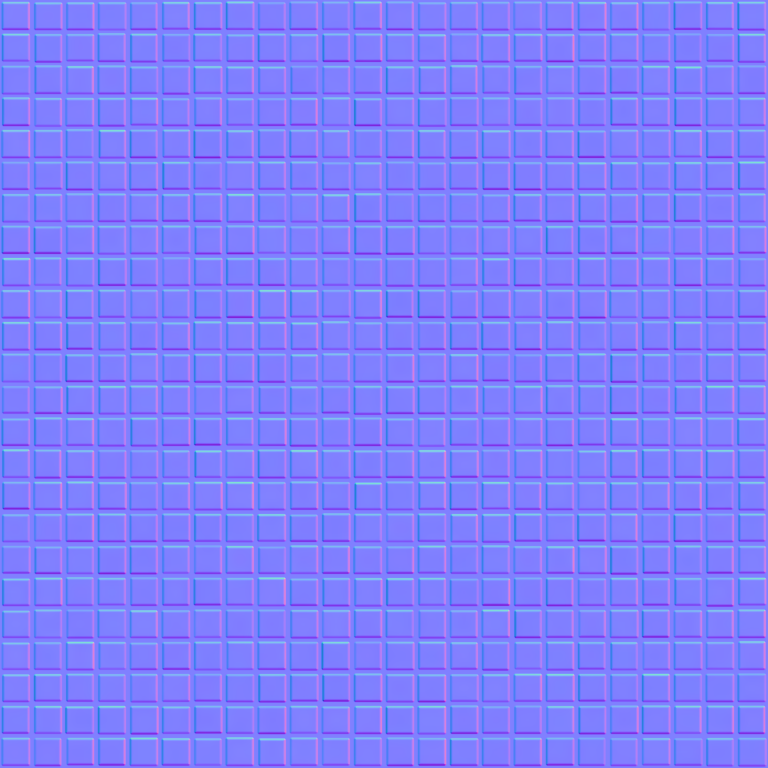
Give the GLSL for this texture map, as a Shadertoy shader.

```glsl
// Tangent-space normal map of a square mosaic: raised tiles with soft bevels and flat joints.
// Each bevel takes its direction from a rounded box distance; hashes vary size, lean and
// steepness per tile, and a wrapping noise makes the faces gently uneven.

const float TILES = 24.0;         // repeats across and down
const float HALF_SIZE = 0.445;    // half a tile, in cells
const float SIZE_JITTER = 0.012;
const float SHIFT_JITTER = 0.012; // offset of a tile within its cell
const float CORNER = 0.07;        // corner radius, in cells
const float BEVEL = 0.105;        // bevel width, in cells
const float SLOPE = 0.54;         // steepest sideways part of the normal
const float SLOPE_JITTER = 0.22;
const float LEAN_BEVEL = 0.28;    // how far lean changes opposite bevels
const float LEAN_FACE = 0.012;    // how far lean tilts the face
const float WAVES = 48.0;         // noise cells across the canvas
const float WAVE_TILT = 0.022;
const int SAMPLES = 3;            // antialiasing samples per axis

// Integer hash: two values from 0 to 1 for a lattice point and a seed
vec2 hash2(vec2 cell, uint seed) {
    uvec2 v = uvec2(cell) + uvec2(seed * 101u, seed * 307u);
    v = v * 1664525u + 1013904223u;
    v.x += v.y * 1664525u;
    v.y += v.x * 1664525u;
    v ^= v >> 16u;
    v.x += v.y * 1664525u;
    v.y += v.x * 1664525u;
    v ^= v >> 16u;
    return vec2(v & 65535u) / 65535.0;
}

// Smooth vector noise from -1 to 1 that wraps at the canvas edges
vec2 wrapNoise(vec2 uv) {
    vec2 p = uv * WAVES;
    vec2 i = floor(p);
    vec2 f = smoothstep(0.0, 1.0, p - i);
    vec2 a = hash2(mod(i, WAVES), 7u);
    vec2 b = hash2(mod(i + vec2(1.0, 0.0), WAVES), 7u);
    vec2 c = hash2(mod(i + vec2(0.0, 1.0), WAVES), 7u);
    vec2 d = hash2(mod(i + 1.0, WAVES), 7u);
    return mix(mix(a, b, f.x), mix(c, d, f.x), f.y) * 2.0 - 1.0;
}

// Signed distance to a rounded box, with its outward direction
float roundedBox(vec2 p, vec2 halfSize, out vec2 outward) {
    vec2 q = abs(p) - halfSize + CORNER;
    vec2 side = vec2(p.x < 0.0 ? -1.0 : 1.0, p.y < 0.0 ? -1.0 : 1.0);
    vec2 axis = q.x > q.y ? vec2(1.0, 0.0) : vec2(0.0, 1.0);
    outward = side * (min(q.x, q.y) > 0.0 ? normalize(q) : axis);
    return length(max(q, 0.0)) + min(max(q.x, q.y), 0.0) - CORNER;
}

vec3 mosaicNormal(vec2 uv) {
    vec2 grid = uv * TILES;
    vec2 cell = mod(floor(grid), TILES);

    // Variation of this tile
    vec2 lean = hash2(cell, 1u) * 2.0 - 1.0;
    vec2 shift = (hash2(cell, 2u) * 2.0 - 1.0) * SHIFT_JITTER;
    vec2 halfSize = HALF_SIZE + (hash2(cell, 3u) * 2.0 - 1.0) * SIZE_JITTER;
    float steepness = SLOPE * (1.0 + SLOPE_JITTER * (hash2(cell, 4u).x * 2.0 - 1.0));

    vec2 outward;
    float dist = roundedBox(fract(grid) - 0.5 - shift, halfSize, outward);

    // Bevel is steepest near the joint and eases into the face
    float depth = -dist / BEVEL;
    float profile = smoothstep(-0.15, 0.25, depth) * (1.0 - smoothstep(0.2, 1.0, depth));
    float slope = steepness * profile * (1.0 + LEAN_BEVEL * dot(lean, outward));

    // Uneven face, leaving the joint flat
    float face = smoothstep(0.0, 0.5, depth);
    vec2 tilt = outward * slope + face * (lean * LEAN_FACE + wrapNoise(uv) * WAVE_TILT);
    return vec3(tilt, sqrt(max(1.0 - dot(tilt, tilt), 0.0)));
}

void mainImage(out vec4 fragColor, in vec2 fragCoord) {
    // Average normals over the pixel
    vec3 normal = vec3(0.0);
    for (int y = 0; y < SAMPLES; y++) {
        for (int x = 0; x < SAMPLES; x++) {
            vec2 offset = (vec2(x, y) + 0.5) / float(SAMPLES) - 0.5;
            normal += mosaicNormal((fragCoord + offset) / iResolution.xy);
        }
    }
    fragColor = vec4(normalize(normal) * 0.5 + 0.5, 1.0);
}
```
